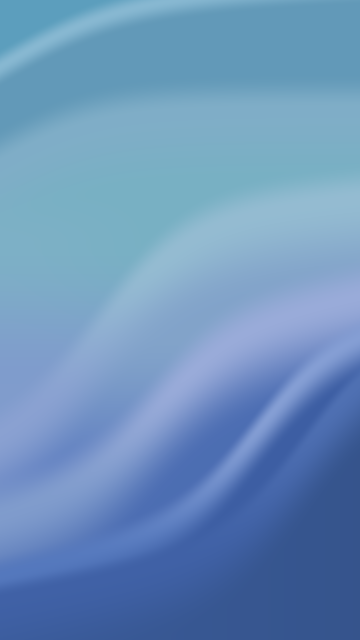
Write a Shadertoy shader that draws this background.

```glsl
#define SKY        vec3(0.36, 0.62, 0.74)
#define STEEL      vec3(0.385, 0.60, 0.72)
#define MIST       vec3(0.53, 0.72, 0.82)
#define TEAL       vec3(0.47, 0.69, 0.765)
#define PERIWINKLE vec3(0.50, 0.61, 0.80)
#define LAVENDER   vec3(0.60, 0.67, 0.85)
#define CORNFLOWER vec3(0.39, 0.51, 0.76)
#define COBALT     vec3(0.30, 0.43, 0.70)
#define ROYAL      vec3(0.24, 0.37, 0.64)
#define NAVY       vec3(0.21, 0.33, 0.55)

// Height of an S-shaped ridge: a sloped line plus a logistic step
float ridge(float x, float base, float slope, float rise, float centre, float width) {
    return base + slope * x + rise / (1.0 + exp((centre - x) / width));
}

// Lay a fold over the colour: soft onset, bright crest, fading into its body
vec3 fold(vec3 under, float depth, float onset, float fade, vec3 crest, vec3 body) {
    vec3 cloth = mix(crest, body, smoothstep(0.0, fade, depth));
    return mix(under, cloth, smoothstep(-onset, 0.0, depth));
}

void mainImage(out vec4 fragColor, in vec2 fragCoord) {
    vec2 uv = fragCoord / iResolution.xy;
    float x = uv.x, y = uv.y;
    vec3 col = SKY;

    // Thin bright ribbon at the top
    float depth = ridge(x, 0.796, 0.03, 0.20, 0.0, 0.17) - y;
    col = fold(col, depth, 0.028, 0.032, MIST, STEEL);

    // Broad pale arch, cooling to periwinkle lower down
    depth = ridge(x, 0.66, 0.0, 0.17, 0.0, 0.14) - y;
    col = fold(col, depth, 0.055, 0.12, vec3(0.50, 0.68, 0.78), TEAL);
    col = mix(col, vec3(0.50, 0.69, 0.78), 0.7 * smoothstep(0.5, 0.0, x) * smoothstep(0.72, 0.62, y));
    col = mix(col, PERIWINKLE, smoothstep(0.62, 0.40, y));

    // Long central crest, pale at the right and violet at the left
    depth = ridge(x, 0.283, 0.05, 0.36, 0.27, 0.13) - y;
    vec3 crest = mix(vec3(0.54, 0.63, 0.82), vec3(0.58, 0.735, 0.82), smoothstep(0.35, 0.60, y));
    vec3 body = mix(CORNFLOWER, vec3(0.51, 0.64, 0.79), smoothstep(0.25, 0.48, y));
    col = fold(col, depth, 0.055, 0.13, crest, body);

    // Lavender swell
    depth = ridge(x, 0.193, 0.12, 0.225, 0.43, 0.11) - y;
    crest = mix(PERIWINKLE, LAVENDER, smoothstep(0.20, 0.42, y));
    col = fold(col, depth, 0.065, 0.14, crest, COBALT);

    // Lower rim, brightening to the right
    depth = ridge(x, 0.10, 0.13, 0.26, 0.71, 0.11) - y;
    crest = mix(vec3(0.33, 0.47, 0.74), vec3(0.52, 0.62, 0.83), smoothstep(0.10, 0.36, y));
    col = fold(col, depth, 0.035, 0.065, crest, ROYAL);

    // Faint last fold sinking into navy
    depth = ridge(x, 0.065, 0.10, 0.31, 0.85, 0.12) - y;
    crest = mix(vec3(0.25, 0.38, 0.65), vec3(0.31, 0.44, 0.70), smoothstep(0.10, 0.40, y));
    body = mix(vec3(0.225, 0.355, 0.60), NAVY, x);
    col = fold(col, depth, 0.03, 0.12, crest, body);

    fragColor = vec4(col, 1.0);
}
```
